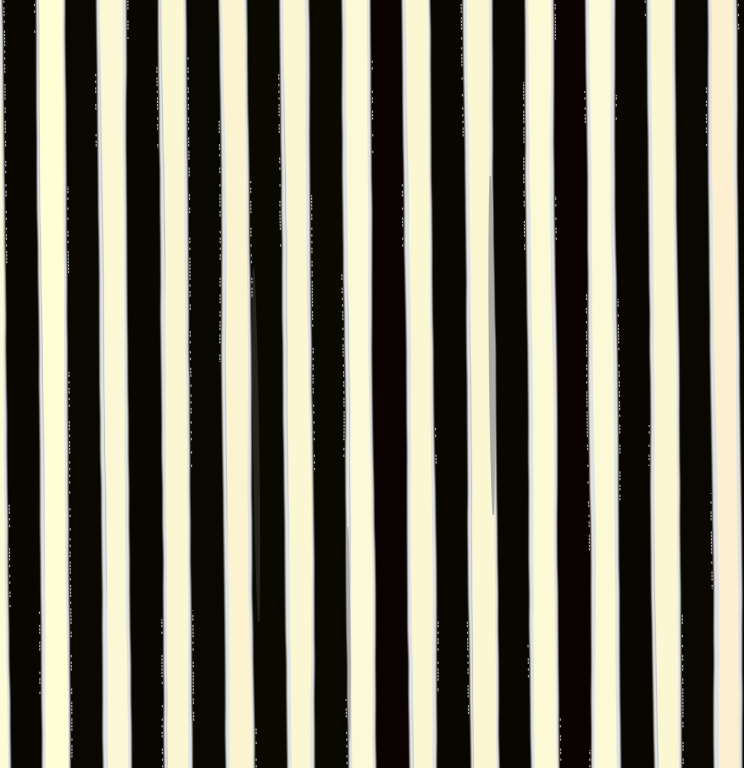
A Shadertoy shader for this pattern:

```glsl
const float PERIOD = 0.0821;      // about 12.2 stripes across the width
const float FIRST_CENTRE = 0.0672;
const float LEAN = 0.0091;
const float HALF_WIDTH = 0.0194;
const float PI = 3.14159265;

const vec3 CREAM = vec3(0.99, 0.97, 0.83);
const vec3 PALE_GREY = vec3(0.88, 0.89, 0.89);
const vec3 MID_GREY = vec3(0.70, 0.69, 0.68);
const vec3 INK = vec3(0.035, 0.02, 0.0);

float hash(vec2 p) {
    vec3 q = fract(vec3(p.xyx) * 0.1031);
    q += dot(q, q.yzx + 33.33);
    return fract((q.x + q.y) * q.z);
}

// One-dimensional value noise, centred on zero
float wobble(float t, float seed) {
    float cell = floor(t);
    float f = fract(t);
    f = f * f * (3.0 - 2.0 * f);
    return mix(hash(vec2(cell, seed)), hash(vec2(cell + 1.0, seed)), f) - 0.5;
}

// Anti-aliased coverage, positive distance is inside
float cover(float inside, float blur) {
    return smoothstep(-blur, blur, inside);
}

// Tapered vertical smear between two heights
float smear(float x, float y, vec2 span, float halfWidth, float blur) {
    float t = clamp((y - span.x) / (span.y - span.x), 0.0, 1.0);
    float taper = halfWidth * sqrt(max(sin(PI * t), 0.0));
    return cover(taper - abs(x), blur) * step(0.02, t) * step(t, 0.98);
}

// Broken run of small dots following an edge
float speckle(float inside, float y, float seed, float blur) {
    float row = y * 230.0;
    float worn = step(0.22, wobble(y * 7.0, seed + 31.0));
    float dot1 = step(0.5, hash(vec2(floor(row), seed)));
    float dash = cover(0.35 - abs(fract(row) - 0.5), 230.0 * blur);
    return worn * dot1 * dash * cover(0.0008 - abs(inside + 0.0018), blur);
}

float only(float id, float wanted) {
    return 1.0 - step(0.5, abs(id - wanted));
}

void mainImage(out vec4 fragColor, in vec2 fragCoord) {
    vec2 uv = fragCoord / iResolution.xy;
    float blur = 0.7 / iResolution.x;

    // Slightly leaning stripe cells
    float q = (uv.x - FIRST_CENTRE - LEAN * (1.0 - uv.y)) / PERIOD + 0.5;
    float id = floor(q);
    float x = (fract(q) - 0.5) * PERIOD;
    float side = x < 0.0 ? 0.0 : 1.0;
    float seed = id * 2.0 + side + 40.0;

    // Hand-drawn edges with a narrow grey border
    float edge = HALF_WIDTH + 0.0024 * wobble(uv.y * 4.0, seed)
               + 0.0007 * wobble(uv.y * 22.0, seed + 7.0);
    float inside = edge - abs(x);
    float border = mix(0.0060, 0.0047, side)
                 + 0.0030 * wobble(uv.y * 3.0, seed + 13.0);

    // Small shifts of tint from one stripe to the next
    float gapId = floor(q - 0.5);
    float gapTint = hash(vec2(gapId, 5.0)) - 0.5;
    vec3 ink = max(INK + vec3(0.0, -0.035, 0.0) * gapTint, 0.0);
    float warmth = hash(vec2(id, 9.0)) - 0.5;
    vec3 cream = CREAM - vec3(0.0, 0.025, 0.03) * warmth;
    cream = mix(cream, vec3(1.0, 1.0, 0.84), only(id, 0.0));
    cream = mix(cream, vec3(0.99, 0.94, 0.82), only(id, 11.0));

    // Stripe layers, from the dark rim to the cream core
    vec3 stripe = mix(MID_GREY, PALE_GREY, smoothstep(0.0006, 0.0028, inside));
    stripe = mix(stripe, cream, cover(inside - border, max(blur, 0.0007)));

    // Thin grey streak inside some left borders
    float streak = smoothstep(0.05, 0.2, wobble(uv.y * 2.5, seed + 21.0));
    streak *= (1.0 - side) * cover(0.0006 - abs(inside - border * 0.8), blur);
    stripe = mix(stripe, MID_GREY, 0.55 * streak);

    // Broad worn patches
    float wornRight = only(id, 7.0) * smear(x - 0.0150, uv.y, vec2(0.32, 0.78), 0.0042, blur);
    float wornLeft = only(id, 5.0) * smear(x + 0.0165, uv.y, vec2(0.03, 0.32), 0.0025, blur);
    stripe = mix(stripe, vec3(0.68, 0.67, 0.65), max(wornRight, wornLeft));

    float smudge = only(id, 3.0)
                 * smear(x - 0.0255 - 0.006 * (0.42 - uv.y), uv.y, vec2(0.18, 0.66), 0.0042, blur);
    ink = mix(ink, vec3(0.15, 0.14, 0.11), smudge);

    vec3 colour = mix(ink, stripe, cover(inside, max(blur, 0.0017)));
    colour = mix(colour, PALE_GREY, 0.75 * speckle(inside, uv.y, seed, blur));
    fragColor = vec4(colour, 1.0);
}
```
